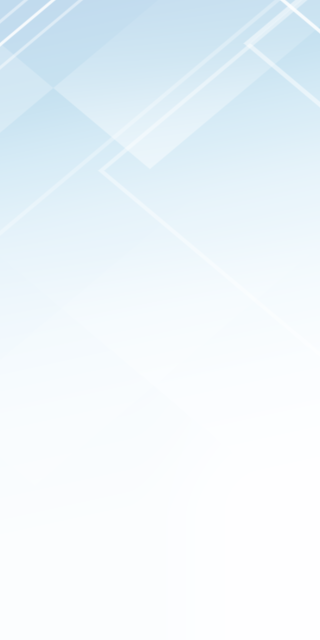
A WebGL 1 fragment shader for this background:

```glsl
precision highp float;

uniform vec2 u_resolution;

const float SLOPE = 0.84;
const vec3 WHITE = vec3(1.0);
const vec3 MIST = vec3(0.87, 0.93, 0.975);

// Coverage of the area where d is negative
float fill(float d, float soft) {
  return 1.0 - smoothstep(-soft, soft, d);
}

// Coverage of a band around d = 0
float stroke(float d, float halfWidth, float soft) {
  return fill(abs(d) - halfWidth, soft);
}

// Wedge pointing down, with its tip at the given diagonal pair
float wedgeDown(vec2 diag, vec2 tip) {
  return max(diag.x - tip.x, diag.y - tip.y);
}

// Wedge opening to the upper right, with its corner on the left
float wedgeRight(vec2 diag, vec2 corner) {
  return max(diag.x - corner.x, corner.y - diag.y);
}

// Blue to white sky, tilted slightly to the right
vec3 skyGradient(float s) {
  vec3 c = mix(vec3(0.745, 0.85, 0.93), vec3(0.77, 0.88, 0.94), smoothstep(0.0, 0.34, s));
  c = mix(c, vec3(0.84, 0.922, 0.965), smoothstep(0.28, 0.56, s));
  c = mix(c, vec3(0.91, 0.957, 0.982), smoothstep(0.48, 0.82, s));
  c = mix(c, vec3(0.955, 0.98, 0.994), smoothstep(0.74, 1.12, s));
  c = mix(c, vec3(0.982, 0.992, 0.999), smoothstep(1.0, 1.4, s));
  return mix(c, vec3(0.996, 0.998, 1.0), smoothstep(1.3, 1.75, s));
}

void main() {
  // x runs 0..1 to the right, y runs 0..2 downwards
  vec2 uv = gl_FragCoord.xy / u_resolution;
  vec2 p = vec2(uv.x, 2.0 * (1.0 - uv.y));
  float soft = 1.3 / u_resolution.x;

  // Diagonal pair: x is constant on falling lines, y on rising lines
  vec2 diag = vec2(p.y - SLOPE * p.x, p.y + SLOPE * p.x);

  vec3 color = skyGradient(p.y + 0.22 * p.x);

  // Large upper panels, clearer towards their lower tips
  float panel = fill(wedgeDown(diag, vec2(0.135, 0.922)), soft);
  float inner = fill(0.415 - diag.y, soft);
  color = mix(color, WHITE, panel * mix(0.05, 0.12 + 0.32 * smoothstep(0.0, 0.53, p.y), inner));
  float leftPanel = fill(max(diag.y - 0.415, 0.135 - diag.x), soft);
  color = mix(color, WHITE, 0.25 * leftPanel);

  // Faint lower panels
  float rising = fill(diag.y - 1.125, soft);
  color = mix(color, MIST, 0.10 * rising * smoothstep(0.5, 0.8, p.y));
  float falling = fill(0.802 - diag.x, soft) * (1.0 - smoothstep(0.4, 0.8, p.x));
  color = mix(color, MIST, 0.10 * falling);
  float lower = fill(wedgeDown(diag, vec2(1.427, 1.609)), soft);
  color = mix(color, WHITE, 0.15 * lower * smoothstep(0.7, 1.0, p.y));

  // Parallel rays in the upper left corner
  for (int i = 0; i < 3; i++) {
    float n = float(i);
    float ray = stroke(diag.y - 0.068 - 0.072 * n, 0.006, soft);
    float strength = mix(0.45, 0.85, 1.0 - abs(n - 1.0));
    color = mix(color, WHITE, strength * ray);
  }

  // Long rising ray and bright corner ray
  color = mix(color, WHITE, 0.30 * stroke(diag.y - 0.729, 0.008, soft));
  color = mix(color, WHITE, 0.85 * stroke(diag.x + 0.742, 0.007, soft));

  // Bent outlines
  float largeBend = wedgeRight(diag, vec2(0.268, 0.799));
  float smallBend = wedgeRight(diag, vec2(-0.513, 0.784));
  color = mix(color, WHITE, 0.42 * stroke(largeBend, 0.008, soft));
  color = mix(color, WHITE, 0.50 * stroke(smallBend, 0.009, soft));

  gl_FragColor = vec4(color, 1.0);
}
```
